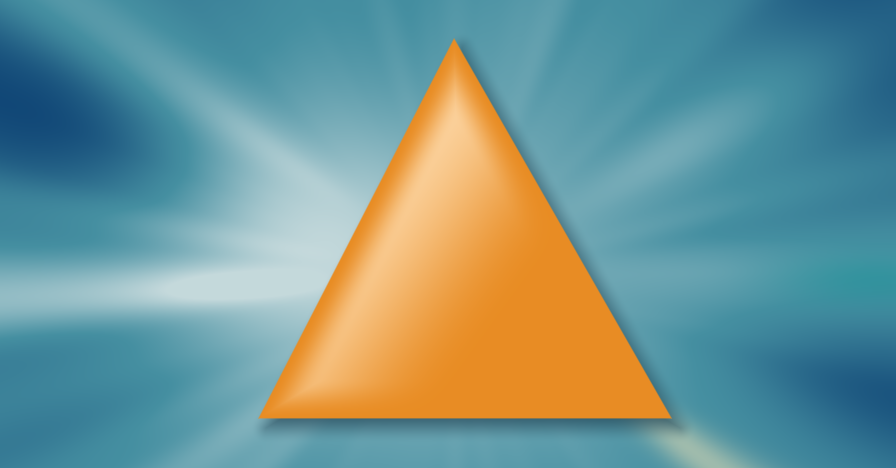
Write a WebGL 2 fragment shader that draws this background.

```glsl
#version 300 es
precision highp float;
// A glossy orange triangle with a soft drop shadow over blurred blue-teal light rays.
// Rays are angular lobes around one centre, mapped through a three-colour ramp;
// the triangle is a distance function that drives its edge, gloss and shadow.

#define RAY_CENTRE vec2(0.970, 0.406)
#define GLOW_CENTRE vec2(0.62, 0.47)
#define STREAK_COUNT 72.0
#define STREAK_AMOUNT 0.07
#define SHADOW_OFFSET vec2(0.017, -0.020)
#define SHADOW_BLUR 0.034
#define SHADOW_STRENGTH 0.62
#define BEVEL_WIDTH 0.085

uniform vec2 u_resolution;
out vec4 fragColor;

const vec3 DEEP_BLUE = vec3(0.06, 0.27, 0.46);
const vec3 TEAL = vec3(0.27, 0.56, 0.63);
const vec3 MIST = vec3(0.77, 0.85, 0.86);
const vec3 CREAM = vec3(0.74, 0.79, 0.69);
const vec3 SEA_GREEN = vec3(0.13, 0.57, 0.60);
const vec3 SHADOW = vec3(0.08, 0.20, 0.27);
const vec3 ORANGE = vec3(0.91, 0.55, 0.14);
const vec3 PEACH = vec3(0.985, 0.825, 0.62);

// Each ray: direction in degrees, angular width, brightness change
const vec3 RAYS[11] = vec3[11](
    vec3(182.0, 5.0, 0.36), vec3(190.0, 4.0, -0.10), vec3(158.0, 10.0, -0.42),
    vec3(145.0, 6.0, 0.16), vec3(128.0, 9.0, -0.14), vec3(75.0, 10.0, 0.07),
    vec3(30.0, 7.0, 0.20), vec3(1.0, 5.0, 0.10), vec3(-15.0, 9.0, -0.32),
    vec3(-143.0, 11.0, 0.15), vec3(-158.0, 7.0, -0.12));

float hash(float n) {
    n = fract(n * 0.1031);
    n *= n + 33.33;
    return fract(n * (n + n));
}

// Smooth noise that wraps around the full circle
float angularNoise(float turn, float count) {
    float x = turn * count;
    float cell = floor(x);
    float f = smoothstep(0.0, 1.0, x - cell);
    return mix(hash(mod(cell, count)), hash(mod(cell + 1.0, count)), f) - 0.5;
}

float bell(float x) {
    return exp(-x * x);
}

float lobe(float angle, float direction, float width) {
    float delta = mod(angle - direction + 180.0, 360.0) - 180.0;
    return bell(delta / width);
}

// Signed distance to the triangle, negative inside
float triangle(vec2 p) {
    vec2 corners[3] = vec2[3](vec2(0.968, 0.918), vec2(1.433, 0.106), vec2(0.550, 0.106));
    float nearest = 10.0;
    float side = -10.0;
    for (int i = 0; i < 3; i++) {
        vec2 edge = corners[(i + 1) % 3] - corners[i];
        vec2 q = p - corners[i];
        float along = clamp(dot(q, edge) / dot(edge, edge), 0.0, 1.0);
        nearest = min(nearest, length(q - edge * along));
        side = max(side, dot(q, normalize(vec2(-edge.y, edge.x))));
    }
    return nearest * sign(side);
}

vec3 background(vec2 p) {
    vec2 q = p - RAY_CENTRE;
    float r = length(q);
    float angle = degrees(atan(q.y, q.x));
    float spread = smoothstep(0.2, 0.6, r);
    float far = smoothstep(0.4, 1.0, r);

    // Central light, left glow and dark upper-right corner
    float light = 0.45 + 0.28 * bell(r / 0.5);
    light += 0.36 * bell(length((p - GLOW_CENTRE) * vec2(1.0, 1.25)) / 0.30);
    light -= 0.42 * bell(length(p - vec2(1.92, 0.97)) / 0.30);

    // Broad rays and fine streaks; dark rays only appear far out
    for (int i = 0; i < 11; i++) {
        float fade = RAYS[i].z < 0.0 ? far : spread;
        light += RAYS[i].z * fade * lobe(angle, RAYS[i].x, RAYS[i].y);
    }
    light += STREAK_AMOUNT * spread * angularNoise(angle / 360.0 + 0.5, STREAK_COUNT);

    light = clamp(light, 0.0, 1.0);
    vec3 color = mix(DEEP_BLUE, TEAL, smoothstep(0.0, 1.0, light * 2.0) * 0.4 + min(light * 2.0, 1.0) * 0.6);
    color = mix(color, MIST, clamp(light * 2.0 - 1.0, 0.0, 1.0));

    // Warm ray below and green patch at the right
    color = mix(color, CREAM, 0.75 * smoothstep(0.35, 0.62, r) * lobe(angle, -36.0, 4.5));
    vec2 patchOffset = (p - vec2(1.86, 0.405)) / vec2(0.20, 0.055);
    return mix(color, SEA_GREEN, 0.6 * bell(length(patchOffset)));
}

void main() {
    vec2 p = (gl_FragCoord.xy - 0.5 * u_resolution) / u_resolution.y + vec2(0.955, 0.5);
    float pixel = 1.0 / u_resolution.y;
    float d = triangle(p);

    // Drop shadow
    float shade = 1.0 - smoothstep(-SHADOW_BLUR, SHADOW_BLUR, triangle(p - SHADOW_OFFSET));
    vec3 color = mix(background(p), SHADOW, SHADOW_STRENGTH * shade);

    // Gloss fades diagonally and keeps a plain orange rim
    float diagonal = dot(p, vec2(0.81, -0.59));
    float gloss = 1.0 - smoothstep(0.30, 0.68, diagonal);
    gloss *= smoothstep(0.0, BEVEL_WIDTH, -d);
    vec3 face = mix(ORANGE, PEACH, gloss);

    color = mix(color, face, 1.0 - smoothstep(-pixel, pixel, d));
    fragColor = vec4(color, 1.0);
}
```
